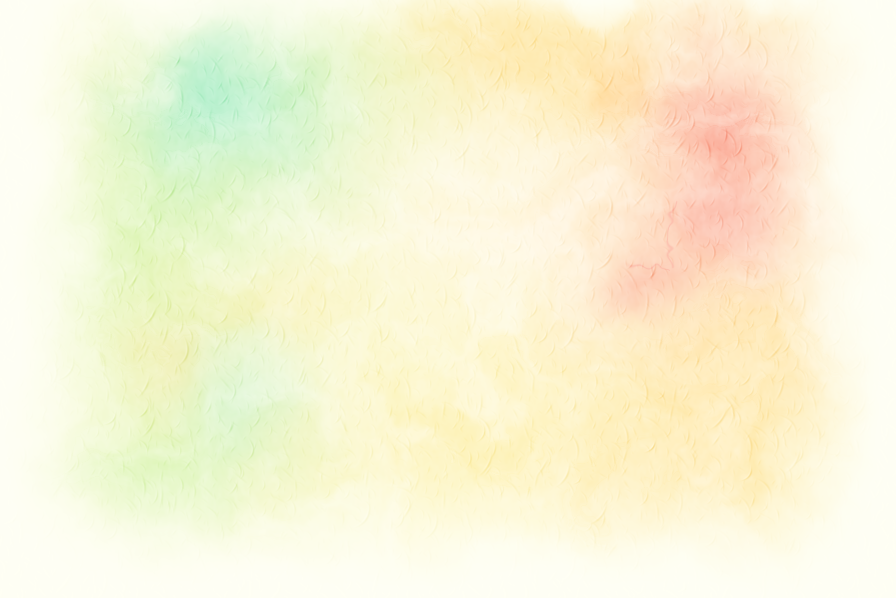
This background is drawn by a WebGL 2 fragment shader. Its source:

```glsl
#version 300 es
precision highp float;
// Pale watercolour washes on handmade paper with soft white margins.
// Warped gaussian pools of pigment are layered from broad to small, then
// noise adds pigment grain, tide lines and short embossed paper fibres.
uniform vec2 u_resolution;
out vec4 fragColor;

const vec3 PAPER = vec3(0.998, 0.998, 0.957);
const vec3 CREAM = vec3(0.995, 0.982, 0.855);
const vec3 IVORY = vec3(1.0, 0.980, 0.905);
const vec3 MINT = vec3(0.69, 0.94, 0.83);
const vec3 LIME = vec3(0.87, 0.965, 0.745);
const vec3 LEMON = vec3(0.995, 0.955, 0.76);
const vec3 HONEY = vec3(1.0, 0.905, 0.66);
const vec3 APRICOT = vec3(1.0, 0.84, 0.60);
const vec3 PEACH = vec3(1.0, 0.885, 0.80);
const vec3 CORAL = vec3(0.985, 0.70, 0.645);

vec2 hash2(vec2 p) {
    vec3 q = fract(p.xyx * vec3(0.1031, 0.1030, 0.0973));
    q += dot(q, q.yzx + 33.33);
    return fract((q.xx + q.yz) * q.zy);
}

float noise(vec2 p) {
    vec2 cell = floor(p), f = fract(p);
    f = f * f * (3.0 - 2.0 * f);
    float low = mix(hash2(cell).x, hash2(cell + vec2(1, 0)).x, f.x);
    float high = mix(hash2(cell + vec2(0, 1)).x, hash2(cell + 1.0).x, f.x);
    return mix(low, high, f.y);
}

float fbm(vec2 p) {
    float sum = 0.0, gain = 0.53;
    for (int i = 0; i < 5; i++) {
        sum += gain * noise(p);
        p = mat2(1.6, 1.2, -1.2, 1.6) * p + 7.3;
        gain *= 0.5;
    }
    return sum;
}

// Lays one soft elliptical pool of pigment over the colour below
vec3 wash(vec3 below, vec2 p, vec2 center, vec2 radius, vec3 pigment, float amount) {
    vec2 q = (p - center) / radius;
    return mix(below, pigment, amount * exp(-dot(q, q)));
}

float segment(vec2 p, vec2 a, vec2 b) {
    vec2 ab = b - a;
    return length(p - a - ab * clamp(dot(p - a, ab) / dot(ab, ab), 0.0, 1.0));
}

float inkLine(float dist, float width) {
    return exp(-dist * dist / (width * width));
}

// Signed relief of scattered, slightly bent fibres, one per grid cell
float fibres(vec2 p, float scale, float width) {
    vec2 g = p * scale, cell = floor(g);
    float relief = 0.0;
    for (int j = -1; j <= 1; j++)
    for (int i = -1; i <= 1; i++) {
        vec2 id = cell + vec2(i, j);
        vec2 shape = hash2(id + 51.7);
        vec2 d = g - id - hash2(id);
        float angle = (shape.x - 0.6) * 1.8;
        float c = cos(angle), s = sin(angle);
        d = vec2(c * d.x - s * d.y, s * d.x + c * d.y);
        d.x += (shape.y - 0.5) * 1.8 * d.y * d.y;
        float taper = smoothstep(0.2 + 0.4 * shape.y, 0.0, abs(d.y));
        float x = d.x / (width * scale);
        relief += (x + 0.45) * exp(-x * x) * taper * (0.2 + 0.8 * shape.x * shape.y);
    }
    return relief;
}

void main() {
    vec2 p = gl_FragCoord.xy / u_resolution * vec2(1.5, 1.0);
    vec2 drift = vec2(fbm(p * 7.0), fbm(p * 7.0 + 19.0)) - 0.5;
    vec2 w = p + drift * 0.11;
    float grain = fbm(p * 15.0 + drift * 5.0);

    // Broad washes
    vec3 col = CREAM;
    col = wash(col, w, vec2(0.26, 0.45), vec2(0.32, 0.50), LIME, 0.38);
    col = wash(col, w, vec2(0.55, 0.80), vec2(0.22, 0.22), LIME, 0.36);
    col = wash(col, w, vec2(0.80, 0.62), vec2(0.27, 0.20), IVORY, 0.90);
    col = wash(col, w, vec2(1.21, 0.68), vec2(0.25, 0.32), PEACH, 0.88);
    col = wash(col, w, vec2(0.80, 0.27), vec2(0.28, 0.14), LEMON, 0.72);
    col = wash(col, w, vec2(1.17, 0.25), vec2(0.21, 0.21), HONEY, 0.62);
    col = wash(col, w, vec2(1.28, 0.43), vec2(0.13, 0.12), HONEY, 0.32);
    col = wash(col, w, vec2(0.88, 0.91), vec2(0.18, 0.12), HONEY, 0.68);

    // Local pools
    col = wash(col, w, vec2(0.24, 0.60), vec2(0.15, 0.16), LIME, 0.62);
    col = wash(col, w, vec2(0.26, 0.20), vec2(0.15, 0.10), LIME, 0.78);
    col = wash(col, w, vec2(0.46, 0.48), vec2(0.14, 0.09), LEMON, 0.65);
    col = wash(col, w, vec2(0.29, 0.39), vec2(0.07, 0.06), HONEY, 0.32);
    col = wash(col, w, vec2(0.41, 0.33), vec2(0.09, 0.11), MINT, 0.33);
    col = wash(col, w, vec2(0.40, 0.82), vec2(0.17, 0.15), MINT, 0.52);
    col = wash(col, w, vec2(0.34, 0.86), vec2(0.09, 0.10), MINT, 0.60);
    col = wash(col, w, vec2(1.03, 0.88), vec2(0.07, 0.07), APRICOT, 0.58);
    col = wash(col, w, vec2(1.20, 0.79), vec2(0.10, 0.11), CORAL, 0.68 + 0.5 * (grain - 0.5));
    col = wash(col, w, vec2(1.19, 0.63), vec2(0.09, 0.09), CORAL, 0.68);
    col = wash(col, w, vec2(1.09, 0.53), vec2(0.06, 0.04), CORAL, 0.45);

    // Pigment grain with faint broken tide lines where it is thickest
    float veins = inkLine(grain - 0.52, 0.016) * smoothstep(0.45, 0.7, noise(p * 9.0 + 3.0));
    float speckle = noise(p * vec2(190.0, 110.0)) + noise(p * vec2(95.0, 50.0) + 31.0) - 1.0;
    col = pow(col, vec3(1.0 + 0.85 * (grain - 0.5) + 0.13 * veins + 0.10 * speckle));

    // Dried edge beside the coral pool
    vec2 t = p + (vec2(noise(p * 70.0), noise(p * 70.0 + 8.0)) - 0.5) * 0.016;
    float tide = min(segment(t, vec2(1.130, 0.66), vec2(1.112, 0.60)),
                     segment(t, vec2(1.112, 0.60), vec2(1.128, 0.56)));
    tide = min(tide, segment(t, vec2(1.12, 0.55), vec2(1.05, 0.556)));
    col = mix(col, CORAL, 0.55 * inkLine(tide, 0.002));

    // Uneven fade into the bare paper on all four sides
    vec2 e = p + drift * 0.10;
    float sides = smoothstep(0.02, 0.25, e.x) * smoothstep(1.47, 1.26, e.x);
    float ends = smoothstep(0.02, 0.23, e.y);
    float topWidth = mix(0.18, 0.08, smoothstep(0.5, 0.8, p.x));
    ends *= smoothstep(1.04, 1.04 - topWidth, e.y);
    col = mix(PAPER, col, sides * ends);

    // Embossed fibres deepen and lift the local tint
    float relief = fibres(p, 19.0, 0.0021) + 0.9 * fibres(p + 4.1, 31.0, 0.0018)
                 + 0.6 * fibres(p + 9.7, 47.0, 0.0016);
    float visible = 0.2 + 0.8 * sides * ends;
    col = pow(col, vec3(1.0 + 1.1 * relief * visible)) - 0.028 * relief * visible;
    fragColor = vec4(clamp(col, 0.0, 1.0), 1.0);
}
```
